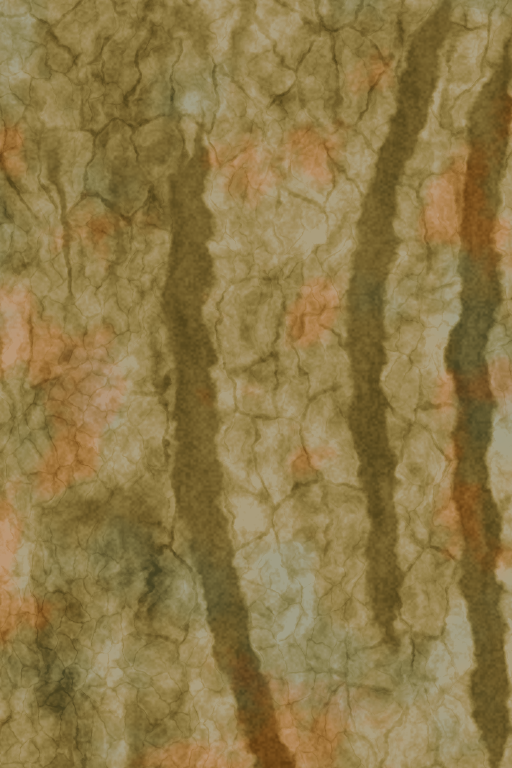
Reproduce this texture procedurally as a WebGL 1 fragment shader.

```glsl
precision highp float;
// Weathered tree bark: pale cracked ridges split by long dark olive furrows.

uniform vec2 u_resolution;

const vec3 FURROW_DARK = vec3(0.34, 0.28, 0.11);
const vec3 MOSS_BROWN  = vec3(0.44, 0.36, 0.16);
const vec3 OLIVE       = vec3(0.52, 0.44, 0.22);
const vec3 OCHRE       = vec3(0.59, 0.51, 0.29);
const vec3 TAN         = vec3(0.64, 0.56, 0.38);
const vec3 PALE_CREAM  = vec3(0.67, 0.62, 0.49);
const vec3 RUST_TINT   = vec3(0.06, -0.03, -0.04);
const vec3 LICHEN_TINT = vec3(-0.04, 0.0, 0.03);

const float RIDGE_TONE = 3.75;    // tone runs from 0 (dark) to 5 (pale)
const float FURROW_TONE = 0.65;
const float CRACK_DEPTH = 1.5;
const float GRAIN_SCALE = 300.0;
const float GRAIN_AMOUNT = 1.5;

float hash(vec2 p) {
  return fract(sin(dot(p, vec2(127.1, 311.7))) * 43758.55);
}

float noise(vec2 p) {
  vec2 i = floor(p), f = fract(p);
  f = f * f * (3.0 - 2.0 * f);
  return mix(mix(hash(i), hash(i + vec2(1.0, 0.0)), f.x),
             mix(hash(i + vec2(0.0, 1.0)), hash(i + 1.0), f.x), f.y);
}

float fbm(vec2 p) {
  float sum = 0.0, amp = 0.52;
  for (int i = 0; i < 5; i++) {
    sum += amp * noise(p);
    p = mat2(0.8, 0.6, -0.6, 0.8) * p * 2.03 + 17.3;
    amp *= 0.5;
  }
  return sum;
}

// x: gap to the nearest plate border, y: random value of the plate
vec2 plates(vec2 p) {
  vec2 cell = floor(p);
  float d1 = 9.0, d2 = 9.0, id = 0.0;
  for (int j = -1; j <= 1; j++) {
    for (int i = -1; i <= 1; i++) {
      vec2 c = cell + vec2(float(i), float(j));
      float d = length(c + vec2(hash(c), hash(c + 57.0)) - p);
      if (d < d1) { d2 = d1; d1 = d; id = hash(c + 91.0); }
      else { d2 = min(d2, d); }
    }
  }
  return vec2(d2 - d1, id);
}

// Long furrow at x, leaning at its foot and head, closing at the ends of span
float furrow(vec2 uv, float x, float foot, float head, float width, vec2 span) {
  float center = x + foot * max(0.35 - uv.y, 0.0) + head * max(uv.y - 0.7, 0.0);
  float open = smoothstep(span.x, span.x + 0.2, uv.y)
             * (1.0 - smoothstep(span.y - 0.2, span.y, uv.y));
  float wobble = 0.02 * (noise(vec2(x * 50.0, uv.y * 9.0)) - 0.5);
  float gap = abs(uv.x - center - wobble) - mix(-0.02, width, open);
  return 1.0 - smoothstep(-0.007, 0.009, gap);
}

vec3 barkColor(float tone) {
  vec3 c = mix(FURROW_DARK * 0.88, FURROW_DARK, clamp(tone + 1.0, 0.0, 1.0));
  c = mix(c, MOSS_BROWN, clamp(tone, 0.0, 1.0));
  c = mix(c, OLIVE, clamp(tone - 1.0, 0.0, 1.0));
  c = mix(c, OCHRE, clamp(tone - 2.0, 0.0, 1.0));
  c = mix(c, TAN, clamp(tone - 3.0, 0.0, 1.0));
  return mix(c, PALE_CREAM, clamp(tone - 4.0, 0.0, 1.0));
}

void main() {
  vec2 p = gl_FragCoord.xy / u_resolution.y;
  float aspect = u_resolution.x / u_resolution.y;

  // Ragged warp shared by all the bark features
  vec2 q = p + 0.045 * (vec2(fbm(p * 13.0), fbm(p * 13.0 + 31.0)) - 0.5)
             + 0.014 * (vec2(fbm(p * 60.0 + 5.0), fbm(p * 60.0 + 73.0)) - 0.5);
  vec2 uv = vec2(q.x / aspect, q.y);

  // Main furrows
  float deep = furrow(uv, 0.375, 0.45, 0.15, 0.038, vec2(-0.2, 0.92));
  deep = max(deep, furrow(uv, 0.73, 0.15, 0.45, 0.034, vec2(0.07, 1.1)));
  deep = max(deep, furrow(uv, 0.93, 0.08, 0.25, 0.036, vec2(-0.1, 1.05)));

  // Short broken furrows on the left flank and at the top
  float flank = 1.0 - smoothstep(0.28, 0.42, uv.x);
  float rough = max(flank, 0.9 * smoothstep(0.74, 0.94, uv.y));
  float vein = abs(noise(q * vec2(17.0, 4.5) + 8.0) - 0.5);
  float broken = smoothstep(0.42, 0.62, noise(q * vec2(7.0, 6.0) + 21.0));
  float shallow = (1.0 - smoothstep(0.03, 0.11, vein)) * broken * rough;

  // Plates, hairline cracks and lit relief
  vec2 large = plates(q * vec2(17.0, 11.0));
  vec2 small = plates(q * vec2(42.0, 30.0) + 13.0);
  float crackMask = smoothstep(0.38, 0.62, fbm(p * 9.0 + 3.0));
  float cracks = (1.0 - smoothstep(0.02, 0.13, large.x)) * mix(0.25, 1.0, crackMask);
  cracks = max(cracks, 0.6 * (1.0 - smoothstep(0.0, 0.18, small.x)) * (1.0 - 0.6 * crackMask));
  vec2 r = q * vec2(46.0, 36.0);
  float relief = fbm(r) - fbm(r + vec2(0.25, -0.45));

  // Tone of the ridges, then of the furrows
  float tone = RIDGE_TONE - 0.65 * flank;
  tone += 5.0 * (fbm(q * vec2(12.0, 7.0) + 44.0) - 0.5);
  tone += 3.2 * (fbm(q * vec2(70.0, 42.0)) - 0.5) + 2.2 * relief;
  tone += 0.6 * (large.y - 0.5) + 0.4 * (small.y - 0.5) - CRACK_DEPTH * cracks;
  float shade = smoothstep(0.24, 0.31, uv.x) * (1.0 - smoothstep(0.36, 0.42, uv.x));
  tone -= 1.1 * shade * (1.0 - smoothstep(0.75, 0.95, uv.y));
  float streaks = 2.4 * (fbm(q * vec2(50.0, 9.0) + 60.0) - 0.5);
  tone = mix(tone, FURROW_TONE + 0.45 + streaks, 0.8 * shallow);
  tone = mix(tone, FURROW_TONE + streaks, 0.92 * deep);

  // Paper grain and faint tints
  float grain = 0.6 * noise(p * GRAIN_SCALE) + 0.4 * noise(p * GRAIN_SCALE * 0.55 + 9.0) - 0.5;
  vec3 color = barkColor(tone + GRAIN_AMOUNT * grain);
  color += RUST_TINT * smoothstep(0.58, 0.76, fbm(p * 10.0 + 40.0));
  color += LICHEN_TINT * smoothstep(0.52, 0.75, fbm(p * 8.0 + 80.0));
  gl_FragColor = vec4(color, 1.0);
}
```
